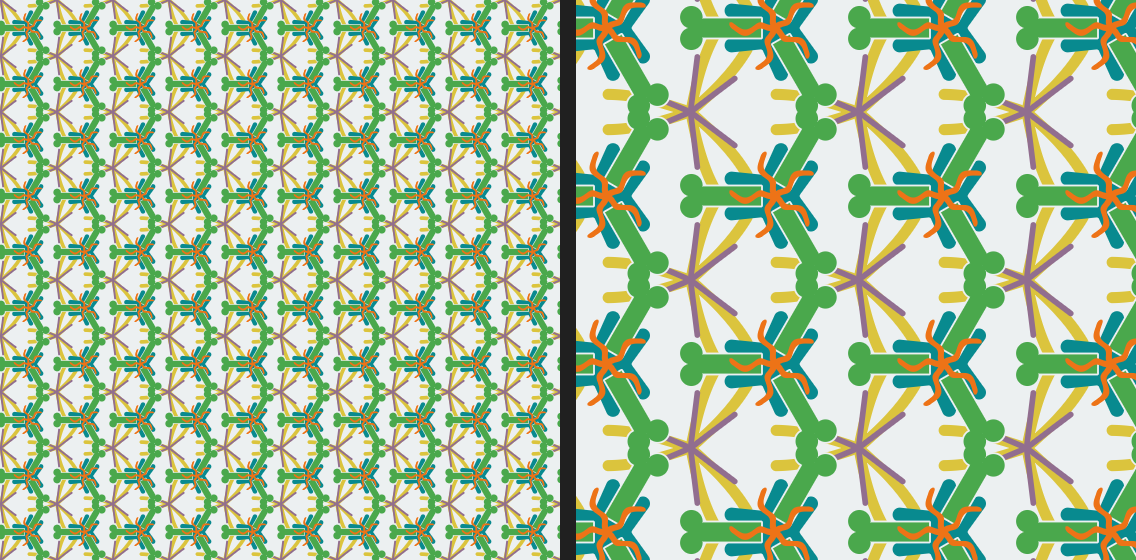
Left: the whole. Right: its middle third, enlarged.
Reproduce this pattern procedurally as a Shadertoy shader.

```glsl
// Tiling lattice of green knobbed bones, wavy orange stars and thin purple and yellow sprays.

// Folds the plane into one of n equal sectors whose axis points left; the axis becomes +x.
vec2 foldSector(vec2 p, float n) {
    float sector = 6.2831853 / n;
    float a = atan(p.y, -p.x);
    a = mod(a + 0.5 * sector, sector) - 0.5 * sector;
    return length(p) * vec2(cos(a), sin(a));
}

float segment(vec2 p, vec2 a, vec2 b) {
    vec2 pa = p - a, ba = b - a;
    return length(pa - ba * clamp(dot(pa, ba) / dot(ba, ba), 0.0, 1.0));
}

float box(vec2 p, vec2 halfSize) {
    vec2 d = abs(p) - halfSize;
    return length(max(d, 0.0)) + min(max(d.x, d.y), 0.0);
}

float boneShape(vec2 q) {
    float shaft = box(q - vec2(0.28, 0.0), vec2(0.20, 0.057));
    return min(shaft, length(q - vec2(0.495, 0.064)) - 0.067);
}

float tealShape(vec2 q) {
    float finger = segment(q, vec2(0.08, 0.085), vec2(0.255, 0.103)) - 0.042;
    return min(finger, length(q) - 0.15);
}

float wavyStar(vec2 p) {
    vec2 q = foldSector(p, 5.0);
    q.y -= 0.028 * sin(q.x * 27.0) * smoothstep(0.02, 0.12, q.x);
    return 0.9 * (segment(q, vec2(0.0), vec2(0.25, 0.0)) - 0.019);
}

float yellowSpray(vec2 q) {
    q.y -= 0.105 * sin(3.14159 * clamp(q.x, 0.0, 0.5));
    return segment(q, vec2(0.0), vec2(0.49, 0.0)) - 0.033;
}

float purpleSpray(vec2 q) {
    return segment(q, vec2(0.0), 0.33 * vec2(cos(0.4), sin(0.4))) - 0.017;
}

void paint(inout vec3 base, vec3 ink, float dist, float pixel) {
    base = mix(base, ink, clamp(0.5 - dist / pixel, 0.0, 1.0));
}

void mainImage(out vec4 fragColor, in vec2 fragCoord) {
    // Ten whole repeats each way
    vec2 cell = fract(fragCoord / iResolution.xy * 10.0);
    float pixel = 10.0 / min(iResolution.x, iResolution.y);

    // Nearest instance of every layer among neighbouring cells
    float yellow = 9.0, purple = 9.0, teal = 9.0, bone = 9.0, orange = 9.0;
    for (int j = -1; j <= 1; j++) {
        for (int i = -1; i <= 1; i++) {
            vec2 p = cell - vec2(i, j);
            vec2 spray = foldSector(p - vec2(0.015, 0.0), 3.0);
            spray.y = abs(spray.y);
            yellow = min(yellow, yellowSpray(spray));
            purple = min(purple, purpleSpray(spray));

            vec2 hub = p - vec2(0.515, 0.5);
            vec2 arm = foldSector(hub, 3.0);
            arm.y = abs(arm.y);
            teal = min(teal, tealShape(arm));
            bone = min(bone, boneShape(arm));
            orange = min(orange, wavyStar(hub));
        }
    }

    // Layers from back to front
    vec3 paper = vec3(0.925, 0.94, 0.945);
    vec3 color = paper;
    paint(color, vec3(0.86, 0.77, 0.24), yellow, pixel);
    paint(color, vec3(0.57, 0.43, 0.56), purple, pixel);
    paint(color, vec3(0.03, 0.54, 0.56), teal, pixel);
    paint(color, paper, bone - 0.011, pixel);
    paint(color, vec3(0.29, 0.66, 0.30), bone, pixel);
    paint(color, vec3(0.93, 0.45, 0.09), orange, pixel);
    fragColor = vec4(color, 1.0);
}
```
